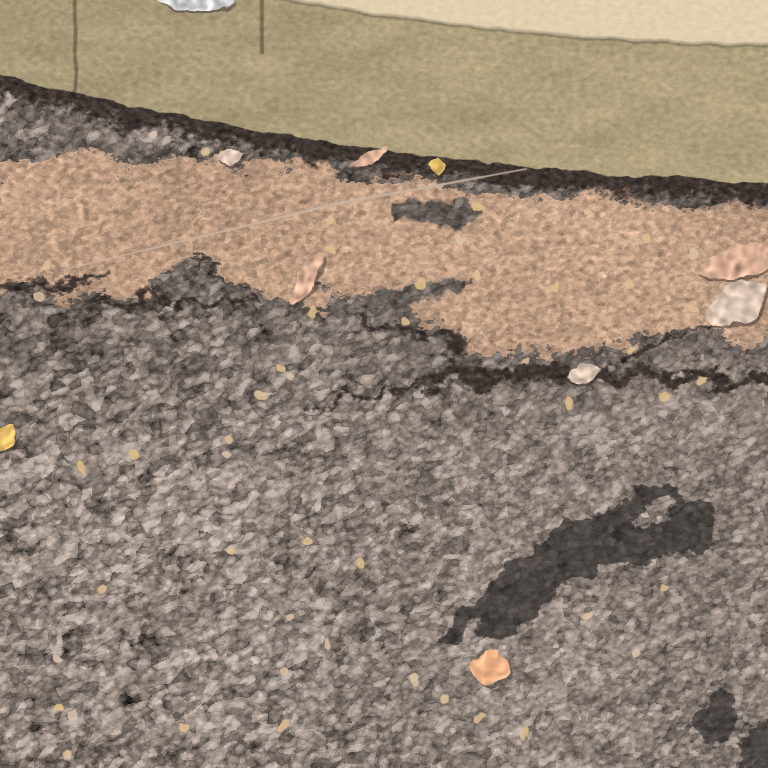
A three.js fragment shader for this texture:

```glsl
// Worn asphalt meeting a sandy gutter and a curved painted kerb, with a damp stain and litter.
#define EDGE .0013
#define GRAIN .58
#define ASPHALT vec3(.56, .513, .48)
#define SAND vec3(.725, .6, .505)
#define KERB vec3(.68, .625, .49)
#define LEDGE vec3(.885, .815, .69)
#define SHADOW vec3(.225, .19, .175)
#define STAIN vec3(.27, .25, .24)
#define PALE vec3(.86, .77, .7)
#define TAN vec3(.84, .68, .58)
#define OCHRE vec3(.9, .74, .42)
varying vec2 vUv;

vec2 hash2(vec2 p) {
  vec3 h = fract(p.xyx * vec3(.1031, .103, .0973));
  h += dot(h, h.yzx + 33.33);
  return fract((h.xx + h.yz) * h.zy);
}
float corner(vec2 i, vec2 f, vec2 o) { return dot(hash2(i + o) * 2. - 1., f - o); }
float gradientNoise(vec2 p) {
  vec2 i = floor(p), f = fract(p), u = f * f * (3. - 2. * f), e = vec2(0, 1);
  return mix(mix(corner(i, f, e.xx), corner(i, f, e.yx), u.x),
             mix(corner(i, f, e.xy), corner(i, f, e.yy), u.x), u.y);
}
float fbm(vec2 p) {
  float sum = 0., amp = .6;
  for (int i = 0; i < 4; i++) {
    sum += amp * gradientNoise(p);
    p = mat2(1.6, 1.2, -1.2, 1.6) * p + 17.;
    amp *= .5;
  }
  return sum;
}
vec2 turn(vec2 p, float a) { return mat2(cos(a), -sin(a), sin(a), cos(a)) * p; }
// x: tone of the nearest stone, y: distance to its centre
vec2 stones(vec2 p) {
  vec2 best = vec2(0, 9);
  for (int k = 0; k < 9; k++) {
    vec2 id = floor(p) + vec2(mod(float(k), 3.), floor(float(k) / 3.)) - 1.;
    float d = length(p - id - hash2(id));
    if (d < best.y) best = vec2(hash2(id + 41.).x, d);
  }
  return best;
}
float mask(float d) { return 1. - smoothstep(-EDGE, EDGE, d); }
// Distance to a segment s.xy to s.zw with end radii r
float taper(vec2 p, vec4 s, vec2 r) {
  vec2 v = s.zw - s.xy;
  float t = clamp(dot(p - s.xy, v) / dot(v, v), 0., 1.);
  return length(p - s.xy - v * t) - mix(r.x, r.y, t);
}
void join(inout float d, vec2 p, vec4 s, vec2 r) { d = min(d, taper(p, s, r)); }
float flakeMask(vec2 p, vec2 size, float angle) {
  vec2 q = abs(turn(p, angle)) / size;
  return mask((pow(q.x, 1.4) + pow(q.y, 1.6) - 1.) * min(size.x, size.y));
}
// Flake with centre s.xy and half size s.zw above its shadow
void flake(inout vec3 col, vec2 p, vec4 s, float angle, vec3 tint) {
  vec2 q = p - s.xy;
  col = mix(col, SHADOW, .5 * flakeMask(q - vec2(.003, -.004), s.zw, angle));
  col = mix(col, tint * (1. + .5 * gradientNoise(p * 90.)), flakeMask(q, s.zw, angle));
}

void main() {
  vec2 p = vUv, warp = vec2(fbm(p * 28.), fbm(p * 28. + 9.));
  vec2 q = p + .042 * warp, f = p + .018 * warp;
  float broad = fbm(p * 5.), fine = fbm(p * vec2(110, 150));
  // Asphalt: coarse tilted stones on the left, finer grit on the right
  vec2 tilted = turn(p + .012 * warp, .45);
  vec2 coarse = stones(tilted * vec2(52, 92)), grit = stones(tilted * vec2(115, 160));
  float rough = 1. - .5 * smoothstep(.2, .9, p.x);
  float tone = rough * (.8 * coarse.x - .6 * coarse.y - .12) + .6 * grit.x - .4 * grit.y - .13 + .9 * fine;
  tone -= .55 * rough * smoothstep(.05, .35, warp.x);
  vec3 col = ASPHALT * (1. + GRAIN * tone + .25 * broad);
  col *= 1. - .13 * smoothstep(.35, .6, p.y);
  float speck = smoothstep(.88, .94, coarse.x) * (1. - smoothstep(.25, .45, coarse.y));
  col = mix(col, vec3(.77, .73, .7), .6 * speck);
  // Sandy gutter with ragged borders
  float kerbEdge = .902 - .25 * p.x + .111 * p.x * p.x;
  float top = kerbEdge - .03 - .09 * pow(1. - p.x, 4.);
  float base = .615 - .075 * smoothstep(.48, .64, p.x) + .025 * smoothstep(.74, .9, p.x);
  base += .045 * exp(-500. * (p.x - .26) * (p.x - .26));
  float bare = max(p.y - top, base - p.y) + .08 * fbm(p * vec2(14, 26)) + .035 * fine;
  bare = max(bare, -taper(q, vec4(.53, .725, .6, .72), vec2(.012, .018)));
  bare = max(bare, .01 * fine - taper(q, vec4(.5, .61, .61, .63), vec2(.014, .008)));
  vec3 sand = SAND * (.94 + .5 * fine + .2 * broad + .2 * grit.x - .25 * max(warp.y, 0.));
  col = mix(col * mix(.8, 1., smoothstep(0., .05, bare)), sand, mask(bare * .4));
  // Pale crumbs
  vec2 crumb = stones(f * 24.);
  vec3 crumbTint = mix(PALE, OCHRE, .6 * fract(crumb.x * 50.));
  col = mix(col, crumbTint, .85 * step(.87, crumb.x) * mask((crumb.y - .14) / 24.));
  // Cracks and the dark joint below the kerb
  float crack = taper(q, vec4(.57, .505, .76, .514), vec2(.006, .012));
  join(crack, q, vec4(.76, .514, 1.03, .5), vec2(.009, .006));
  join(crack, q, vec4(.46, .582, .6, .555), vec2(.002, .006));
  join(crack, q, vec4(.4, .465, .57, .505), vec2(.001, .004));
  join(crack, q, vec4(.82, .535, .98, .6), vec2(.003, .001));
  join(crack, q, vec4(-.02, .617, .14, .645), vec2(.005, .002));
  join(crack, q, vec4(.14, .605, .34, .608), vec2(.004, .002));
  crack = min(crack, (kerbEdge - p.y + .045 * warp.x - .022) * .4) + .009 * fine;
  col = mix(col, SHADOW * (1. + 1.2 * fine), .9 * (1. - smoothstep(-.003, .004, crack)));
  // Damp stains
  float damp = taper(q, vec4(.582, .172, .72, .272), vec2(.006, .034));
  join(damp, q, vec4(.72, .272, .855, .338), vec2(.034, .032));
  join(damp, q, vec4(.8, .285, .905, .312), vec2(.022, .029));
  join(damp, q, vec4(.632, .17, .72, .25), vec2(.009, .025));
  damp = max(damp, -taper(q, vec4(.835, .325, .865, .335), vec2(.013)));
  join(damp, q, vec4(.93, .058, .945, .088), vec2(.026, .014));
  join(damp, q, vec4(.99, .02, 1, .04), vec2(.03));
  col = mix(col, STAIN * (1. + .4 * tone), .9 * mask(damp * .6 + .004 * fine));
  // Kerb face, seams and bright upper ledge
  vec3 face = KERB * (.96 + .06 * p.x + .2 * fbm(p * vec2(9, 30)) + .26 * fine);
  float seam = min(abs(p.x - .098 + .006 * warp.x), abs(p.x - .341) + step(p.y, .93));
  face *= .7 + .3 * smoothstep(.001, .004, seam);
  float t = p.x - .378, ledge = 1. - .18 * t + .137 * t * t - p.y + .006 * warp.y;
  face = mix(face, LEDGE * (1. + .1 * fine), mask(ledge));
  face *= .8 + .2 * smoothstep(.001, .005, abs(ledge));
  col = mix(col, face, mask(kerbEdge - p.y + .012 * warp.y));
  // Thin bent twig, fallen leaves and chips
  float twig = taper(p, vec4(.08, .648, .44, .735), vec2(.0006, .002));
  join(twig, p, vec4(.44, .735, .685, .78), vec2(.002, .001));
  col = mix(col, PALE * .92, .85 * mask(twig));
  flake(col, f, vec4(.398, .635, .038, .015), .95, TAN);
  flake(col, f, vec4(.637, .13, .025, .021), -.3, vec3(.94, .7, .54));
  flake(col, f, vec4(.76, .514, .021, .016), .3, PALE);
  flake(col, f, vec4(.005, .427, .019, .017), -.5, OCHRE);
  flake(col, f, vec4(.255, 1, .048, .015), 0., vec3(.84));
  flake(col, f, vec4(.302, .798, .019, .01), .2, PALE);
  flake(col, f, vec4(.48, .795, .023, .009), .5, TAN);
  flake(col, f, vec4(.571, .783, .009, .012), 0., OCHRE);
  flake(col, f, vec4(.965, .66, .06, .022), .25, TAN);
  flake(col, f, vec4(.96, .605, .045, .026), .55, PALE);
  gl_FragColor = vec4(col, 1);
}
```
